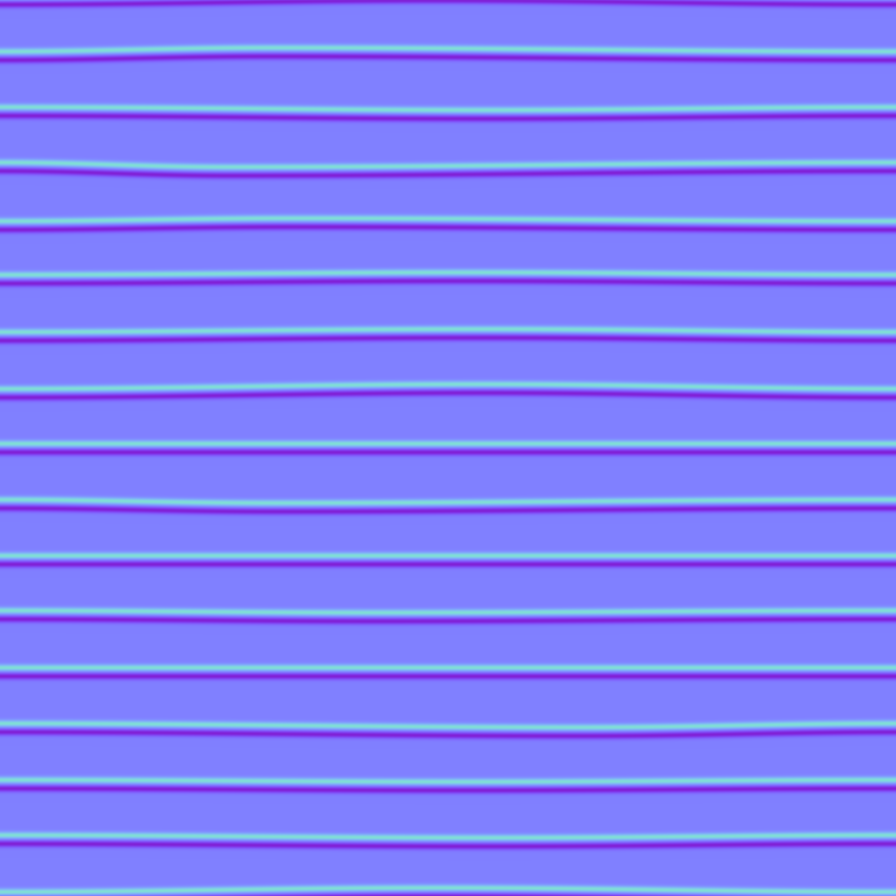
Reproduce this texture map procedurally as a Shadertoy shader.

```glsl
const float PI = 3.14159265;
const float ROWS = 16.0;          // grooves down the tile
const float EDGE_OFFSET = 0.077;  // groove centre to each slope, in rows
const float EDGE_SIGMA = 0.043;   // softness of each slope, in rows
const float EDGE_TILT = 0.74;     // steepest vertical normal component
const float BEND = 0.085;         // largest bow of a groove, in rows
const float SHIFT = 0.03;         // largest offset of a whole groove, in rows
const float STRAIGHT = 0.3;       // share of grooves left straight

float hash(float n) {
    return fract(sin(n * 127.1 + 11.7) * 43758.5453);
}

// Smooth bump, zero at both sides of the tile, with its top at peak
float bump(float x, float peak) {
    float t = x < peak ? 0.5 * x / peak : 0.5 + 0.5 * (x - peak) / (1.0 - peak);
    float s = sin(PI * t);
    return s * s;
}

// Vertical displacement of one groove along its length
float grooveBend(float row, float x) {
    float bent = step(STRAIGHT, hash(row + 31.0));
    float side = hash(row + 57.0) < 0.5 ? -1.0 : 1.0;
    float amount = BEND * mix(0.3, 1.0, hash(row + 83.0));
    float peak = mix(0.25, 0.65, hash(row + 109.0));
    float shift = SHIFT * (2.0 * hash(row + 140.0) - 1.0);
    return bent * (side * amount * bump(x, peak) + shift);
}

float gaussian(float d, float sigma) {
    return exp(-0.5 * d * d / (sigma * sigma));
}

void mainImage(out vec4 fragColor, in vec2 fragCoord) {
    vec2 uv = fragCoord / iResolution.xy;

    // Nearest groove, wrapping from top to bottom
    float y = uv.y * ROWS;
    float row = floor(y + 0.5);
    float d = y - row - grooveBend(mod(row, ROWS), uv.x);

    // Widen the slopes slightly when pixels become coarse
    float pixel = ROWS / iResolution.y;
    float sigma = length(vec2(EDGE_SIGMA, 0.3 * pixel));
    float tilt = EDGE_TILT * EDGE_SIGMA / sigma;

    // Opposed slopes on the two sides of the groove
    float ny = tilt * (gaussian(d - EDGE_OFFSET, sigma) - gaussian(d + EDGE_OFFSET, sigma));

    // Encode the unit normal as a colour
    vec3 normal = vec3(0.0, ny, sqrt(1.0 - ny * ny));
    fragColor = vec4(0.5 + 0.5 * normal, 1.0);
}
```
